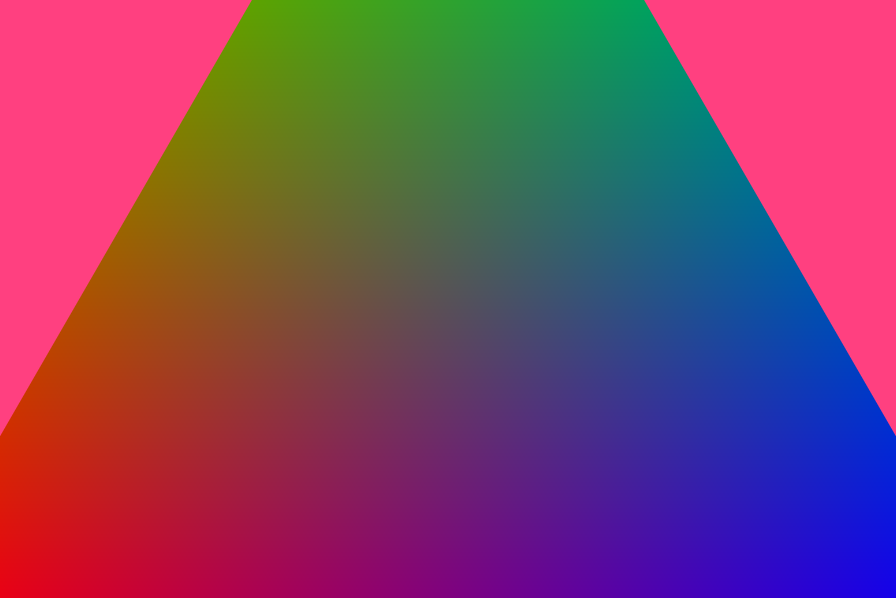
A Shadertoy shader for this background:

```glsl
// An equilateral triangle, blended from red, green and blue corners, on flat pink.
// Barycentric weights give the blend; since every altitude is equal, the smallest
// weight times the altitude is also the distance to the nearest side.

// Weights of the left, top and right corners; the base lies on y = 0.
vec3 barycentric(vec2 p, float altitude) {
    float top = p.y / altitude;
    float lean = p.x * sqrt(3.0) / (2.0 * altitude);
    float rest = 0.5 * (1.0 - top);
    return vec3(rest - lean, top, rest + lean);
}

void mainImage(out vec4 fragColor, in vec2 fragCoord) {
    // Canvas height is one unit, x is centred, and the apex sits above the frame.
    vec2 p = vec2(fragCoord.x - 0.5 * iResolution.x, fragCoord.y) / iResolution.y;
    float altitude = 1.568;
    vec3 weights = barycentric(p, altitude);

    // The weights are the colour: red left, green top, blue right.
    vec3 blend = clamp(weights, 0.0, 1.0);
    vec3 pink = vec3(1.0, 0.25, 0.5);

    // Soften the slanted sides over about one pixel.
    float inside = min(weights.x, weights.z) * altitude;
    float coverage = clamp(0.5 + inside * iResolution.y, 0.0, 1.0);
    fragColor = vec4(mix(pink, blend, coverage), 1.0);
}
```
